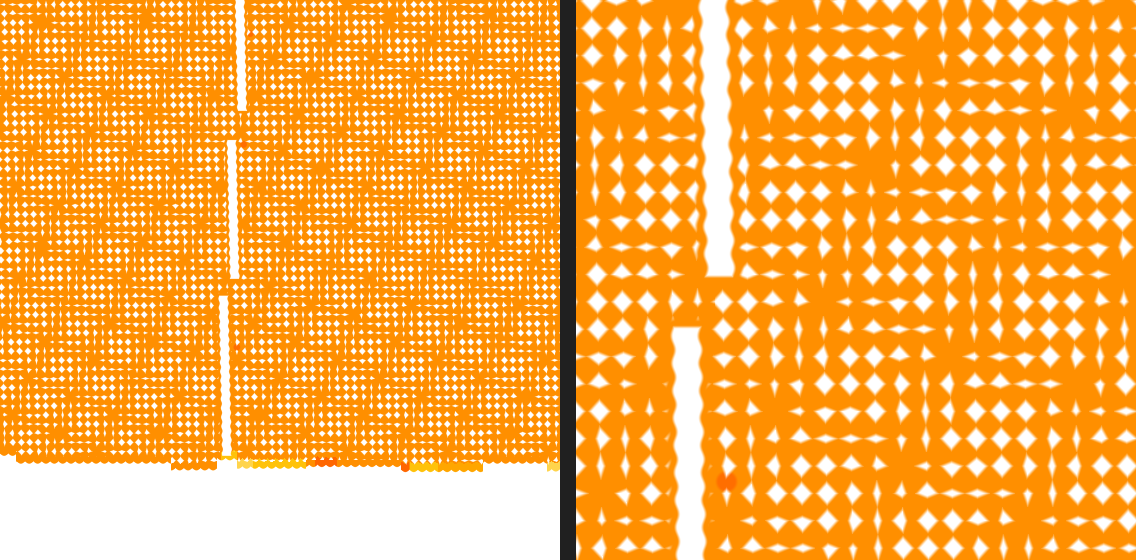
Left, the full canvas; right, a detail of the centre.
Write a three.js fragment shader that draws this pattern.

```glsl
varying vec2 vUv;

const vec2 GRID = vec2(67.0, 61.4);
const float SOFTNESS = 0.0013;
const vec3 ORANGE = vec3(1.0, 0.56, 0.0);
const vec3 RED = vec3(1.0, 0.40, 0.0);
const vec3 YELLOW = vec3(1.0, 0.76, 0.04);
const vec3 PALE = vec3(1.0, 0.83, 0.30);

float fill(float distance) {
  return 1.0 - smoothstep(-SOFTNESS, SOFTNESS, distance);
}

float band(float x, float start, float end) {
  return step(start, x) * step(x, end);
}

float boxDistance(vec2 p, vec2 halfSize) {
  vec2 d = abs(p) - halfSize;
  return length(max(d, 0.0)) + min(max(d.x, d.y), 0.0);
}

// Signed offset from the nearest integer
vec2 wrapOffset(vec2 phase) {
  return fract(phase + 0.5) - 0.5;
}

// A half-extent shrinks where its phase passes the shifted crossing line
float halfExtent(float phase, float side) {
  float offset = abs(wrapOffset(vec2(phase - side * 0.07)).x);
  return mix(0.15, 0.40, smoothstep(0.15, 0.19, offset));
}

// Skewed superlattice of five by five cells, restarted right of the slit
vec2 latticePhase(vec2 cell, float rightSide) {
  vec2 q = cell - mix(vec2(10.7, 14.4), vec2(40.2, 14.6), rightSide);
  vec2 phase = vec2(dot(q, vec2(0.164, 0.085)), dot(q, vec2(-0.079, 0.200)));
  vec2 wobble = sin(cell.yx * vec2(1.7, 2.3)) + sin(cell * vec2(0.9, 1.3));
  return phase + 0.018 * wobble;
}

// Diamond, half diamond, dash or closed cell
float holeDistance(vec2 gridPoint, float rightSide) {
  vec2 center = floor(gridPoint) + 0.5;
  vec2 local = gridPoint - center;
  vec2 phase = latticePhase(center, rightSide);
  vec2 side = mix(vec2(-1.0), vec2(1.0), step(0.0, local));
  vec2 extent = vec2(halfExtent(phase.x, side.x), halfExtent(phase.y, side.y));
  vec2 ratio = abs(local) / extent;
  float d = (ratio.x + ratio.y - 1.0) / length(GRID / extent);
  vec2 offset = abs(wrapOffset(phase));
  float closed = step(max(offset.x, offset.y), 0.105);
  return mix(d, 0.1, closed);
}

// Three slanted openings, each set one column back from the last
float slitDistance(vec2 p) {
  float nearest = 1.0;
  for (int i = 0; i < 3; i++) {
    float n = float(i);
    float top = n * (0.236 + 0.014 * n) - 0.02 * step(n, 0.5);
    float bottom = 0.198 + n * (0.292 + 0.008 * n);
    float x = 0.428 - 0.0145 * n + 0.022 * (p.y - max(top, 0.0));
    x += 0.001 * sin(p.y * GRID.y * 6.2832);
    vec2 center = vec2(x, 0.5 * (top + bottom));
    nearest = min(nearest, boxDistance(p - center, vec2(0.008, 0.5 * (bottom - top))));
  }
  return nearest;
}

// Lower border in uneven steps with rounded stitch ends
float hemHeight(float x) {
  float hem = 0.828;
  hem -= 0.014 * step(x, 0.028);
  hem += 0.012 * band(x, 0.306, 0.387);
  hem -= 0.006 * band(x, 0.387, 0.423);
  hem += 0.009 * band(x, 0.423, 0.547);
  hem += 0.006 * band(x, 0.547, 0.716);
  hem += 0.015 * band(x, 0.716, 0.862);
  hem += 0.014 * step(0.977, x);
  return hem - 0.004 * (1.0 - abs(sin(x * GRID.x * 3.1416)));
}

vec3 hemColor(float x) {
  vec3 color = mix(ORANGE, PALE, band(x, 0.423, 0.452) + step(0.977, x));
  color = mix(color, YELLOW, band(x, 0.395, 0.423) + band(x, 0.452, 0.547));
  color = mix(color, RED, band(x, 0.562, 0.602) + band(x, 0.716, 0.730));
  color = mix(color, YELLOW, band(x, 0.732, 0.782));
  return mix(color, vec3(1.0, 0.65, 0.0), band(x, 0.782, 0.862));
}

void main() {
  vec2 p = vec2(vUv.x, 1.0 - vUv.y);
  vec2 gridPoint = vec2(p.x - 0.02 * p.y, p.y) * GRID;
  float rightSide = step(0.430 - 0.027 * p.y, p.x);
  float hem = hemHeight(p.x);
  float slit = slitDistance(p);

  // Stitch colours, with stray red beside the slit
  vec3 thread = mix(ORANGE, hemColor(p.x), step(hem - 0.015, p.y));
  for (int i = 0; i < 3; i++) {
    float n = float(i);
    vec2 spot = vec2(0.447 - 0.012 * n, 0.060 + n * (0.116 + 0.082 * n));
    thread = mix(thread, RED, 0.8 * fill(length(p - spot) - 0.006));
  }

  // Openings stay clear of the slit and the last row
  float hole = fill(holeDistance(gridPoint, rightSide));
  hole *= smoothstep(0.003, 0.006, slit) * step(p.y, hem - 0.012);
  float white = max(max(hole, fill(slit)), fill(hem - p.y));
  gl_FragColor = vec4(mix(thread, vec3(1.0), white), 1.0);
}
```
